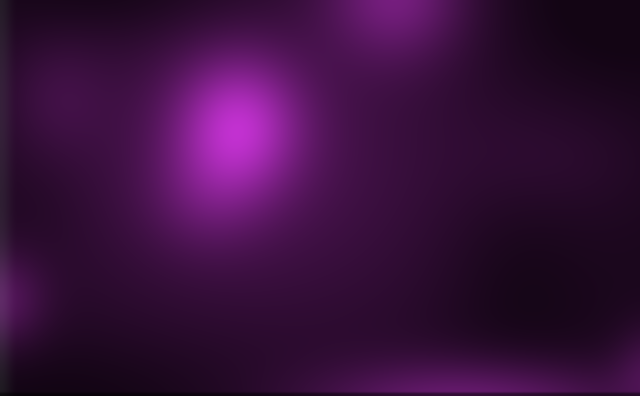
This background is drawn by a Shadertoy shader. Its source:

```glsl
const vec3 ORCHID = vec3(0.93, 0.235, 1.0);
const vec3 EDGE_HAZE = vec3(0.045, 0.085, 0.05);
const float AMBIENT = 0.095;

// Soft elliptical falloff, 1 at the centre
float glow(vec2 uv, vec2 centre, vec2 radius) {
    vec2 q = (uv - centre) / radius;
    return exp(-dot(q, q));
}

// Wide light that fills the middle of the canvas
float broadLight(vec2 uv) {
    return 0.16 * glow(uv, vec2(0.42, 0.58), vec2(0.42, 0.55))
         + 0.08 * glow(uv, vec2(0.36, 0.66), vec2(0.20, 0.30));
}

// Bright spot with a lobe hanging below it
float mainSpot(vec2 uv) {
    return 0.47 * glow(uv, vec2(0.372, 0.68), vec2(0.095, 0.17))
         + 0.12 * glow(uv, vec2(0.32, 0.50), vec2(0.09, 0.14));
}

// Glows on the borders and faint patches inside
float accents(vec2 uv) {
    float top = 0.33 * glow(uv, vec2(0.62, 1.02), vec2(0.11, 0.17));
    float bottom = 0.33 * glow(uv, vec2(0.74, -0.02), vec2(0.24, 0.11));
    float corner = 0.17 * glow(uv, vec2(1.02, 0.06), vec2(0.06, 0.12));
    float left = 0.22 * glow(uv, vec2(0.0, 0.24), vec2(0.07, 0.12));
    float upperLeft = 0.09 * glow(uv, vec2(0.09, 0.76), vec2(0.08, 0.15));
    float right = 0.05 * glow(uv, vec2(0.87, 0.60), vec2(0.15, 0.15));
    return top + bottom + corner + left + upperLeft + right;
}

// Darker hollows between the glows
float hollows(vec2 uv) {
    return 0.07 * glow(uv, vec2(0.20, 1.02), vec2(0.20, 0.13))
         + 0.05 * glow(uv, vec2(0.80, 0.30), vec2(0.12, 0.30))
         + 0.05 * glow(uv, vec2(0.93, 0.97), vec2(0.18, 0.22))
         + 0.05 * glow(uv, vec2(0.14, 0.0), vec2(0.28, 0.16))
         + 0.02 * glow(uv, vec2(0.06, 0.48), vec2(0.08, 0.14));
}

void mainImage(out vec4 fragColor, in vec2 fragCoord) {
    vec2 uv = fragCoord / iResolution.xy;

    float light = AMBIENT + broadLight(uv) + mainSpot(uv) + accents(uv) - hollows(uv);
    vec3 colour = ORCHID * max(light, 0.08);

    // Grey haze on the left and a thin shade along the bottom
    colour += EDGE_HAZE * (1.0 - smoothstep(0.0, 0.028, uv.x));
    colour *= mix(0.5, 1.0, smoothstep(0.004, 0.013, uv.y));

    fragColor = vec4(colour, 1.0);
}
```
